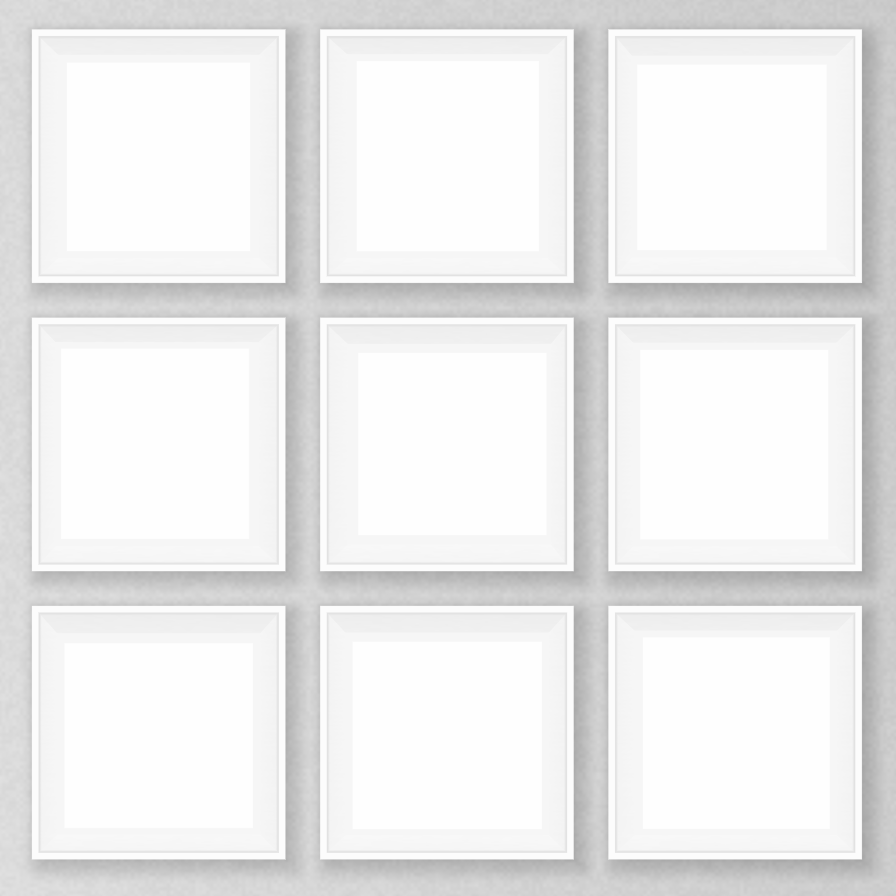
Write a WebGL 2 fragment shader that draws this pattern.

```glsl
#version 300 es
precision highp float;
// Three by three white square frames with bevelled mats on a shaded grey plaster wall.

uniform vec2 u_resolution;
out vec4 fragColor;

const float COUNT = 3.0;
const float PITCH = 0.3217;
const vec2 FIRST_CENTRE = vec2(0.1771, 0.1823);
const float HALF_FRAME = 0.1415;
const float LIP = 0.0074;
const float GROOVE = 0.0022;
const vec2 SHADOW_OFFSET = vec2(0.008, -0.008);

const vec3 LIP_WHITE = vec3(0.99);
const vec3 GROOVE_GREY = vec3(0.885);
const vec3 LEDGE_WHITE = vec3(0.966);
const vec3 OPENING_WHITE = vec3(0.998);
// Bevel brightness: left, right, top, bottom.
const vec4 BEVEL_TONES = vec4(0.953, 0.951, 0.930, 0.960);

float hash(vec2 p) {
    vec3 q = fract(vec3(p.xyx) * 0.1031);
    q += dot(q, q.yzx + 33.33);
    return fract((q.x + q.y) * q.z);
}

float noise(vec2 p) {
    vec2 i = floor(p);
    vec2 f = fract(p);
    f = f * f * (3.0 - 2.0 * f);
    float bottom = mix(hash(i), hash(i + vec2(1.0, 0.0)), f.x);
    float top = mix(hash(i + vec2(0.0, 1.0)), hash(i + 1.0), f.x);
    return mix(bottom, top, f.y);
}

float boxDistance(vec2 p, float halfSize) {
    vec2 q = abs(p) - halfSize;
    return length(max(q, 0.0)) + min(max(q.x, q.y), 0.0);
}

float minOf(vec4 v) {
    return min(min(v.x, v.y), min(v.z, v.w));
}

float cover(float depth, float aa) {
    return smoothstep(-0.5 * aa, 0.5 * aa, depth);
}

// Distances inward from the left, right, top and bottom edges.
vec4 edgeDepths(vec2 p) {
    return HALF_FRAME + vec4(p.x, -p.x, -p.y, p.y);
}

// Mat widths differ a little on each side of each frame.
vec4 openingInsets(vec2 id) {
    vec4 r = vec4(hash(id + 3.1), hash(id + 17.7), hash(id + 29.3), hash(id + 41.9));
    return mix(vec4(0.031, 0.030, 0.034, 0.034), vec4(0.044, 0.043, 0.043, 0.041), r);
}

vec3 wallColor(vec2 uv) {
    float tone = mix(0.862, 0.802, uv.x) - 0.01 * uv.y;
    tone += 0.030 * (noise(uv * 250.0) - 0.5);
    tone += 0.014 * (noise(uv * 90.0) - 0.5);

    // Soft shadows fall to the lower right of every frame.
    float shade = 0.0;
    for (float row = 0.0; row < COUNT; row++) {
        for (float col = 0.0; col < COUNT; col++) {
            vec2 p = uv - FIRST_CENTRE - PITCH * vec2(col, row);
            float fall = 1.0 - smoothstep(-0.008, 0.022, boxDistance(p - SHADOW_OFFSET, HALF_FRAME));
            float contact = 1.0 - smoothstep(0.0, 0.005, boxDistance(p, HALF_FRAME));
            shade = max(shade, 0.125 * fall + 0.02 * contact);
        }
    }
    return vec3(tone - shade);
}

// Tone of the sloping side, with mitres where two sides meet.
vec3 bevelColor(vec4 slope, vec2 p, float aa) {
    float tone = BEVEL_TONES.x;
    float nearest = slope.x;
    for (int i = 1; i < 4; i++) {
        float blend = cover((nearest - slope[i]) * 0.02, aa);
        tone = mix(tone, BEVEL_TONES[i], blend);
        nearest = min(nearest, slope[i]);
    }
    float grain = noise(p * vec2(90.0, 500.0)) - 0.5;
    return vec3(tone + 0.012 * nearest + 0.006 * grain);
}

vec3 frameColor(vec2 p, vec2 id, float aa) {
    vec4 depth = edgeDepths(p);
    vec4 inset = openingInsets(id);
    vec4 bevelEnd = 0.0117 + 0.45 * inset;
    vec4 slope = (depth - LIP) / (bevelEnd - LIP);
    float inside = minOf(depth);

    vec3 color = mix(LIP_WHITE, GROOVE_GREY, cover(inside - LIP, aa));
    color = mix(color, bevelColor(slope, p, aa), cover(inside - LIP - GROOVE, 2.0 * aa));
    color = mix(color, LEDGE_WHITE, cover(minOf(depth - bevelEnd), aa));
    return mix(color, OPENING_WHITE, cover(minOf(depth - inset), aa));
}

void main() {
    vec2 uv = gl_FragCoord.xy / u_resolution;
    float aa = 1.5 / min(u_resolution.x, u_resolution.y);
    vec2 id = clamp(floor((uv - FIRST_CENTRE) / PITCH + 0.5), 0.0, COUNT - 1.0);
    vec2 p = uv - FIRST_CENTRE - PITCH * id;

    float frameMask = cover(-boxDistance(p, HALF_FRAME), aa);
    vec3 color = mix(wallColor(uv), frameColor(p, id, aa), frameMask);
    fragColor = vec4(color, 1.0);
}
```
